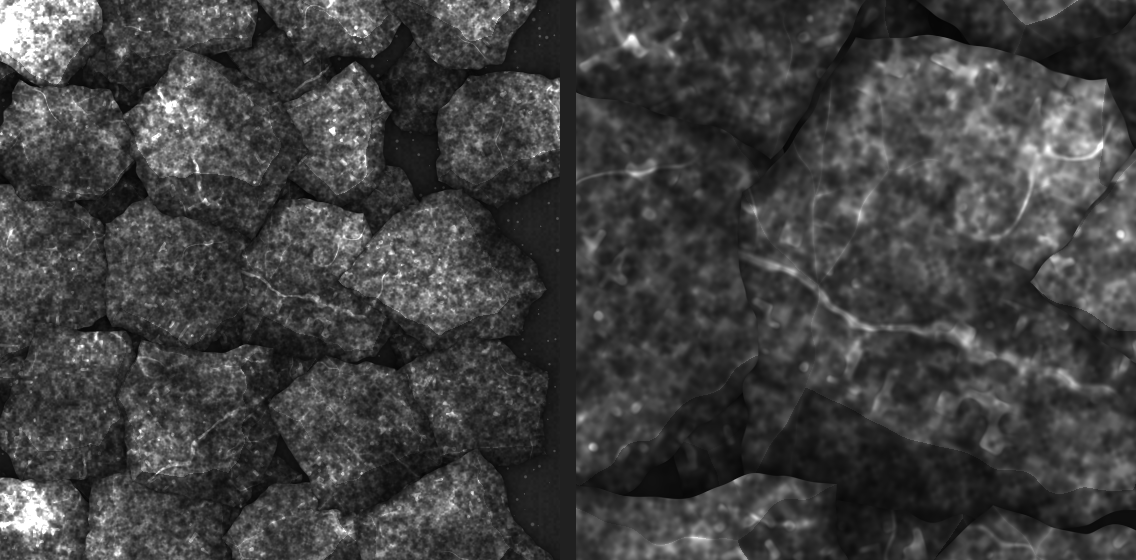
Left: the whole. Right: its middle third, enlarged.
This texture is drawn by a Shadertoy shader. Its source:

```glsl
// Heap of rough grey quarry stones on dark, dusty ground.

float hash(vec2 p) {
    vec3 h = fract(p.xyx * 0.1031);
    h += dot(h, h.yzx + 33.33);
    return fract((h.x + h.y) * h.z);
}

float noise(vec2 p) {
    vec2 i = floor(p), f = fract(p);
    f = f * f * (3.0 - 2.0 * f);
    return mix(mix(hash(i), hash(i + vec2(1, 0)), f.x),
               mix(hash(i + vec2(0, 1)), hash(i + vec2(1, 1)), f.x), f.y);
}

float fbm(vec2 p) {
    float sum = 0.0, amp = 0.533;
    for (int i = 0; i < 4; i++) {
        sum += amp * noise(p);
        p = mat2(1.6, 1.2, -1.2, 1.6) * p + 5.3;
        amp *= 0.5;
    }
    return sum;
}

// Logarithmic brightness of the mineral surface
float surface(vec2 p, float seed, float pale) {
    float turn = 6.2832 * hash(vec2(seed, 3.0));
    vec2 local = mat2(cos(turn), sin(turn), -sin(turn), cos(turn)) * p;
    vec2 q = local + seed * vec2(0.37, 0.53) + 2.0;

    float grain = 0.75 * noise(q * 75.0) + 0.8 * noise(q * 160.0) + 0.5 * noise(q * 290.0) - 1.025;
    float blotch = fbm(q * 9.0) - 0.5;
    float fleck = smoothstep(0.68, 0.9, noise(q * 120.0 + 7.0)) * smoothstep(0.4, 0.6, fbm(q * 20.0));

    // Crooked veins and a straighter quartz seam on some stones
    float vein = 1.0 - smoothstep(0.0, 0.014, abs(fbm(q * 6.0 + 11.0) - 0.5));
    vein *= smoothstep(0.45, 0.65, noise(q * 14.0));
    float seam = abs(local.y - 0.03 + 0.06 * (fbm(q * 15.0) - 0.5));
    seam = (1.0 - smoothstep(0.001, 0.006, seam)) * smoothstep(0.3, 0.5, noise(q * 12.0 + 3.0));
    seam *= step(0.6, hash(vec2(seed, 8.0)));

    float crust = smoothstep(0.48, 0.66, fbm(q * 11.0 + 5.0));
    return grain + 1.7 * blotch + 0.6 * fleck + 0.5 * vein + 0.75 * seam
         + pale * (0.15 + 0.85 * crust);
}

float ground(vec2 uv) {
    float tone = 0.095 + 0.04 * fbm(uv * 8.0) + 0.02 * noise(uv * vec2(150, 3));
    tone += 0.03 * (noise(uv * 220.0) - 0.5);
    // Scattered dust
    vec2 cell = floor(uv * 70.0);
    vec2 spot = 0.25 + 0.5 * vec2(hash(cell + 4.0), hash(cell + 9.0));
    float size = 0.25 * hash(cell + 17.0);
    float dust = 1.0 - smoothstep(size * 0.4, size + 0.08, length(fract(uv * 70.0) - spot));
    return tone + 0.2 * dust * step(0.8, hash(cell + 31.0));
}

void mainImage(out vec4 fragColor, in vec2 fragCoord) {
    vec2 uv = fragCoord / iResolution.y;
    float pixel = 0.8 / iResolution.y;
    float tone = ground(uv);

    // Ragged outlines
    vec2 ragged = uv + 0.022 * (vec2(noise(uv * 13.0), noise(uv * 13.0 + 40.0)) - 0.5)
                     + 0.009 * (vec2(noise(uv * 55.0), noise(uv * 55.0 + 70.0)) - 0.5);

    // Small dim stones first, then the large upper layer
    for (int k = 0; k < 40; k++) {
        float seed = float(k) + 1.0;
        bool upper = k >= 20;
        int slot = (k * 7) % 20;
        vec2 cell = vec2(slot % 4, slot / 4);
        vec2 centre = vec2(0.07, 0.02) + 0.245 * cell + vec2(0.06 * mod(cell.y, 2.0), 0.0);
        centre += 0.07 * (vec2(hash(vec2(seed, 1.0)), hash(vec2(seed, 2.0))) - 0.5);
        if (!upper) centre += vec2(-0.12, 0.1);
        float radius = upper ? mix(0.118, 0.168, hash(vec2(seed, 5.0))) : 0.085;
        vec2 p = ragged - centre;
        if (length(p) > 1.9 * radius) continue;

        // Tilted top face cut by sloping side faces
        vec2 tilt = vec2(hash(vec2(seed, 6.0)), hash(vec2(seed, 7.0))) - 0.5;
        float height = 0.33 * radius + 0.55 * dot(p, tilt);
        float ridge = 1.0, edge = 1.0, light = 0.12 + 0.25 * tilt.x;
        float start = 6.2832 * hash(vec2(seed, 9.0));
        for (int i = 0; i < 6; i++) {
            vec2 key = vec2(seed, 20.0 + float(i));
            float angle = start + (float(i) + 0.6 * hash(key)) * 1.0472;
            vec2 normal = vec2(cos(angle), sin(angle));
            float inside = radius * mix(0.78, 1.13, hash(key + 50.0)) - dot(p, normal);
            float slope = inside * mix(0.7, 2.2, hash(key + 90.0));
            edge = min(edge, inside);
            ridge = min(ridge, abs(slope - height));
            if (slope < height) {
                height = slope;
                light = 0.24 * dot(normal, vec2(-0.4, 0.9)) - 0.14;
            }
        }

        // Contact shadow on whatever lies below
        tone *= 1.0 - 0.45 * exp(-max(-edge, 0.0) / 0.013);
        if (edge < -pixel) continue;

        float pale = upper ? smoothstep(0.72, 1.0, fract(seed * 0.618)) : 0.0;
        float worn = exp(-ridge / 0.003) * smoothstep(0.45, 0.75, noise(uv * 28.0 + seed));
        float glow = surface(uv - centre, seed, pale) + light + 0.45 * worn;
        glow += 0.3 * (hash(vec2(seed, 12.0)) - 0.5) - 0.45 * exp(-max(edge, 0.0) / 0.007);
        float stone = (upper ? 0.25 : 0.145) * exp(glow);
        tone = mix(tone, stone, smoothstep(-pixel, pixel, edge));
    }
    fragColor = vec4(vec3(clamp(tone, 0.0, 1.0)), 1.0);
}
```
